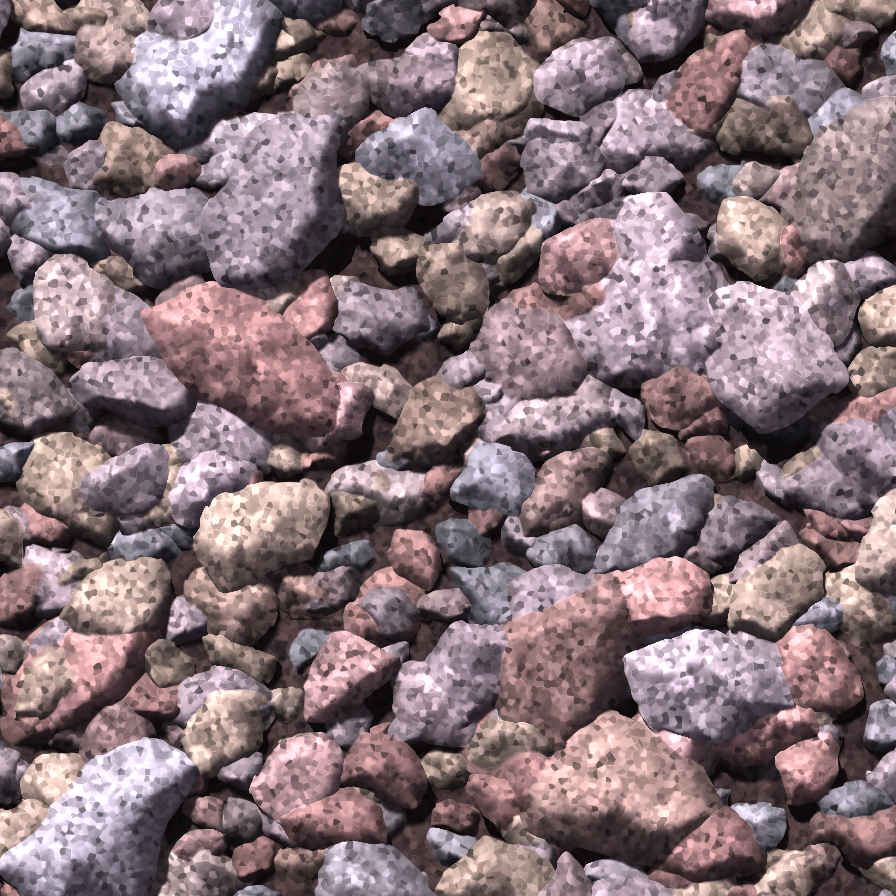
This texture is drawn by a three.js fragment shader. Its source:

```glsl
// Heap of sunlit, speckled granite rubble in mauve, pink, tan and grey
varying vec2 vUv;

const vec3 MAUVE = vec3(0.74, 0.69, 0.73);
const vec3 PINK = vec3(0.73, 0.58, 0.57);
const vec3 TAN = vec3(0.77, 0.70, 0.64);
const vec3 SLATE = vec3(0.66, 0.67, 0.72);
const vec3 SOIL = vec3(0.36, 0.29, 0.30);
const vec3 SUN_COLOUR = vec3(0.88, 0.85, 0.84);
const vec3 SKY_COLOUR = vec3(0.46, 0.42, 0.47);
const vec3 SUN = vec3(-0.30, 0.62, 0.72);
const float COARSEST_GRID = 6.0;   // cells across for the largest stones
const float GRID_STEP = 1.68;      // each layer of stones is this much finer
const float BIG_SHARE = 0.5;       // share of the coarsest cells holding a stone
const float LIFT = 0.36;           // random raising of stones, in cells
const float ROUNDNESS = 10.0;      // higher gives crisper facets
const float EDGE = 0.0025;         // softness of silhouettes
const float GRAINS = 150.0;        // mineral grains across
const float CHIPS = 52.0;          // surface dents across
const float SIDES = 7.0;
const float TAU = 6.28318;

struct Surface { float height; vec2 slope; vec3 tint; };

vec3 hash3(vec2 p) {
  vec3 q = fract(vec3(p.xyx) * vec3(0.1031, 0.1030, 0.0973));
  q += dot(q, q.yxz + 33.33);
  return fract((q.xxy + q.yzz) * q.zyx);
}

// Smooth cellular noise: three random values blended between nearby seeds
vec3 cellNoise(vec2 p) {
  vec2 cell = floor(p);
  vec4 sum = vec4(0.0);
  for (int y = -1; y <= 1; y++)
  for (int x = -1; x <= 1; x++) {
    vec2 id = cell + vec2(x, y);
    vec2 d = id + hash3(id + 71.0).xy - p;
    sum += exp(-11.0 * dot(d, d)) * vec4(hash3(id), 1.0);
  }
  return sum.rgb / sum.a;
}

vec3 stoneTint(vec3 rnd) {
  vec3 tint = mix(MAUVE, PINK, smoothstep(0.40, 0.75, rnd.x));
  tint = mix(tint, TAN, smoothstep(0.65, 0.85, rnd.y));
  tint = mix(tint, SLATE, smoothstep(0.30, 0.10, rnd.y));
  return tint * mix(0.82, 1.14, rnd.z);
}

// Convex stone of unit radius: soft minimum of planes, as slope.xy and height
vec3 facets(vec2 q, vec2 seed) {
  vec4 sum = vec4(0.0);
  for (float i = 0.0; i < SIDES + 2.0; i++) {
    vec3 rnd = hash3(seed + i * 3.7);
    float angle = (i + 0.8 * (rnd.x - 0.5)) * TAU / SIDES;
    float steep = mix(0.9, 2.5, rnd.y);
    vec2 slope = -steep * vec2(cos(angle), sin(angle));
    float rise = steep * mix(0.80, 1.06, rnd.z);
    if (i >= SIDES) {                      // the last two planes cap the top
      slope = (rnd.xy - 0.5) * 1.1;
      rise = mix(0.50, 0.75, rnd.z);
    }
    float h = rise + dot(slope, q);
    float weight = exp(-ROUNDNESS * h);
    sum += weight * vec4(slope, 0.0, 1.0);
  }
  return vec3(sum.xy / sum.w, -log(sum.w) / ROUNDNESS);
}

// Highest stone at p over three layers of scattered sizes
Surface rubble(vec2 p) {
  Surface s = Surface(0.0, vec2(0.0), SOIL);
  float grid = COARSEST_GRID;
  for (int layer = 0; layer < 3; layer++) {
    vec2 cell = floor(p * grid);
    for (int y = -1; y <= 1; y++)
    for (int x = -1; x <= 1; x++) {
      vec2 id = cell + vec2(x, y);
      vec2 seed = id + grid * 13.7;
      vec3 rnd = hash3(seed);
      vec3 form = hash3(seed + 41.3);
      if (layer == 0 && form.z > BIG_SHARE) continue;
      float radius = mix(0.42, 0.62, rnd.z) / grid;
      float turn = (form.x - 0.5) * 2.0;
      mat2 spin = mat2(cos(turn), sin(turn), -sin(turn), cos(turn));
      vec2 squash = vec2(0.82, mix(1.0, 1.4, form.y));
      vec2 centre = (id + 0.1 + 0.8 * rnd.xy) / grid;
      vec2 q = spin * (p - centre) * squash / radius;
      if (dot(q, q) > 1.7) continue;
      vec3 f = facets(q, seed);
      float h = f.z * radius;
      float top = h + LIFT * hash3(seed + 87.1).x / grid;
      float cover = smoothstep(0.0, EDGE, h) * smoothstep(-EDGE, EDGE, top - s.height);
      s.height = mix(s.height, top, cover);
      s.slope = mix(s.slope, (f.xy * squash) * spin, cover);
      s.tint = mix(s.tint, stoneTint(hash3(seed + 19.9)), cover);
    }
    grid *= GRID_STEP;
  }
  return s;
}

// Soft shadow cast by taller stones toward the sun
float sunlight(vec2 p, float height, vec3 sun) {
  float shade = 0.0;
  for (float i = 1.0; i <= 5.0; i++) {
    float t = 0.010 * i;
    float excess = rubble(p + sun.xy * t).height - height - sun.z * t;
    shade = max(shade, smoothstep(0.001, 0.010, excess));
  }
  return 1.0 - shade;
}

void main() {
  vec3 sun = normalize(SUN);
  vec3 chip = cellNoise(vUv * CHIPS) - 0.5;
  vec3 grain = cellNoise(vUv * GRAINS + 9.0);
  vec2 p = vUv + 0.006 * chip.xy + 0.004 * sin(vUv.yx * 43.0 + 2.0 * sin(vUv * 29.0));
  Surface s = rubble(p);

  // Dents and grains roughen the facets
  vec2 slope = s.slope + 0.55 * chip.yz + 0.45 * (grain.xy - 0.5);
  vec3 normal = normalize(vec3(-slope, 1.0));
  float direct = max(dot(normal, sun), 0.0) * sunlight(p, s.height, sun);
  float open = mix(0.35, 1.0, smoothstep(0.0, 0.065, s.height));
  float sky = open * (0.65 + 0.35 * normal.z + 0.15 * normal.y);

  // Dark mica and pale quartz specks
  float speck = 1.0 + 0.40 * (grain.z - 0.5) + 0.25 * chip.x;
  speck -= 0.30 * smoothstep(0.72, 0.90, grain.x);
  vec3 colour = s.tint * speck * (SKY_COLOUR * sky + SUN_COLOUR * direct);
  gl_FragColor = vec4(min(colour, 1.0), 1.0);
}
```
